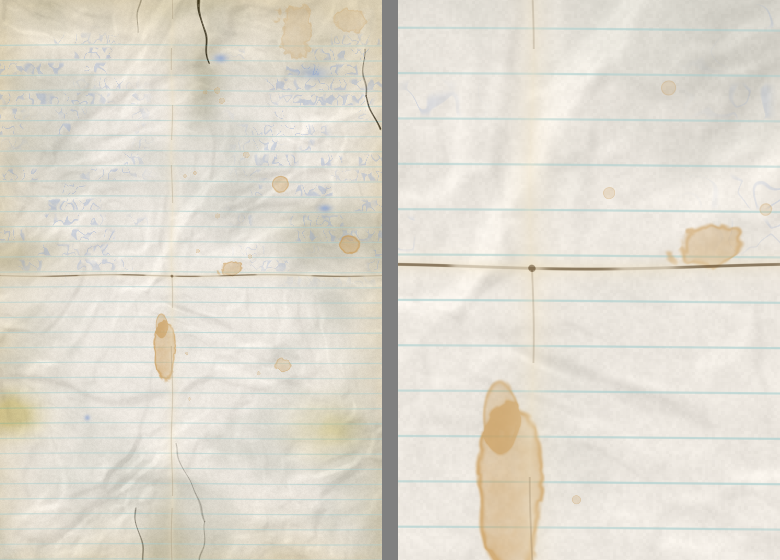
Left, the full canvas; right, a detail of the centre.
A WebGL 2 fragment shader for this texture:

```glsl
#version 300 es
precision highp float;
uniform vec2 u_resolution;
out vec4 outColor;

vec2 hash2(vec2 p) {
  vec3 q = fract(vec3(p.xyx) * vec3(0.1031, 0.1030, 0.0973));
  q += dot(q, q.yzx + 33.33);
  return fract((q.xx + q.yz) * q.zy);
}

// Cellular noise whose cells blend softly; higher sharpness gives harder facets.
float cells(vec2 p, float sharpness) {
  vec2 base = floor(p);
  float sum = 0.0, total = 0.0;
  for (int y = -1; y <= 1; y++)
    for (int x = -1; x <= 1; x++) {
      vec2 id = base + vec2(x, y);
      vec2 d = id + hash2(id) - p;
      float w = exp(-sharpness * dot(d, d));
      sum += w * hash2(id + 57.3).x;
      total += w;
    }
  return sum / total;
}

float layers(vec2 p) {
  return 0.5 * cells(p, 5.0) + 0.3 * cells(p * 2.1 + 7.0, 5.0) + 0.2 * cells(p * 4.7 + 19.0, 5.0);
}

vec2 waver(vec2 p, float freq) {
  return sin(p.yx * freq + 2.0 * sin(p * freq * 0.6 + vec2(0.4, 2.1))) / freq;
}

float relief(vec2 p) {
  vec2 q = p + 0.5 * waver(p, 17.0);
  return cells(q * vec2(7.0, 9.0), 13.0) + 0.5 * cells(q * 17.0 + 5.0, 12.0)
       + 0.22 * cells(q * 41.0, 9.0);
}

float stroke(float dist, float halfWidth, float px) {
  return 1.0 - smoothstep(halfWidth - 0.5 * px, halfWidth + px, abs(dist));
}

// Soft fill with a darker dried rim.
float stain(vec2 p, vec2 centre, vec2 radii, float ragged) {
  float d = length((p - centre) / radii) + ragged * (layers(p * 38.0) - 0.5);
  float fill = 1.0 - smoothstep(0.88, 1.04, d);
  float rim = exp(-pow((d - 0.9) / 0.09, 2.0));
  return fill * (0.35 + 0.35 * layers(p * 60.0)) + 0.4 * rim;
}

float smudge(vec2 p, vec2 centre, vec2 radii) {
  vec2 d = (p - centre) / radii;
  return exp(-dot(d, d)) * (0.45 + 1.1 * layers(p * 14.0));
}

// Dark tear with a pale lip on one side.
float tear(vec2 p, vec2 a, vec2 b, float width, float px) {
  p += 0.25 * waver(p, 90.0);
  vec2 ab = b - a, ap = p - a;
  float t = clamp(dot(ap, ab) / dot(ab, ab), 0.0, 1.0);
  float d = length(ap - ab * t);
  float side = step(0.0, ab.x * ap.y - ab.y * ap.x);
  return 0.10 * side * exp(-d / 0.004) - 0.55 * stroke(d, width * (1.0 - 0.6 * t), px);
}

void main() {
  float px = 1.0 / u_resolution.y;
  vec2 p = gl_FragCoord.xy * px;
  float right = u_resolution.x * px;
  vec2 fold = vec2(0.307, 0.508);

  // Paper: cloudy tone, crumpled light, fibres
  float cloud = layers(p * 7.0 + 3.0);
  vec3 color = mix(vec3(0.845, 0.835, 0.80), vec3(0.925, 0.905, 0.875), smoothstep(0.22, 0.68, cloud));
  float light = relief(p) - relief(p + vec2(-0.005, 0.006));
  color += clamp(light * 0.22, -0.06, 0.055);
  color += 0.022 * (cells(p * 230.0, 6.0) - 0.5) + 0.022 * (hash2(floor(p * 512.0)).x - 0.5);

  // Ageing along the borders and damp grey patches
  float border = min(min(p.x, right - p.x), min(p.y, 1.0 - p.y));
  float age = exp(-border / 0.05) * (0.3 + 0.9 * layers(p * 9.0 + 31.0));
  age += 0.35 * smoothstep(0.78, 1.0, p.y);
  color = mix(color, color * vec3(0.93, 0.90, 0.81), clamp(age, 0.0, 1.0));
  float damp = smudge(p, vec2(0.57, 0.89), vec2(0.07, 0.06)) + smudge(p, vec2(0.58, 0.58), vec2(0.075, 0.055))
             + smudge(p, vec2(0.36, 0.86), vec2(0.035, 0.08)) + smudge(p, vec2(0.03, 0.54), vec2(0.10, 0.04))
             + smudge(p, vec2(0.30, 0.05), vec2(0.04, 0.09));
  color *= 1.0 - clamp(damp, 0.0, 1.2) * vec3(0.11, 0.115, 0.16);

  // Ruled lines
  float pitch = 0.027;
  float row = (0.919 - p.y + 0.0012 * sin(p.x * 8.0)) / pitch;
  float ruled = stroke((fract(row + 0.5) - 0.5) * pitch, 0.0005, px) * step(-0.5, row);
  color = mix(color, vec3(0.66, 0.81, 0.81), ruled * (0.35 + 0.4 * layers(p * 13.0)));

  // Faded ink showing through as loose scribble
  vec2 pen = p + 0.4 * waver(p, 210.0);
  float loops = stroke(cells(pen * vec2(105.0, 75.0), 6.0) - 0.5, 0.07, 0.08);
  float words = smoothstep(0.48, 0.62, cells(vec2(p.x * 19.0, floor(row) * 3.7), 7.0));
  float zone = smoothstep(0.47, 0.55, p.y) * smoothstep(0.96, 0.91, p.y)
             * (smoothstep(0.29, 0.21, p.x) + smoothstep(0.38, 0.50, p.x));
  float band = smoothstep(0.1, 0.3, fract(row)) * smoothstep(1.0, 0.85, fract(row));
  float ink = 0.32 * loops * words * zone * band;
  ink += 0.5 * smudge(p, vec2(0.56, 0.87), vec2(0.03, 0.012)) + 0.55 * smudge(p, vec2(0.393, 0.896), vec2(0.012, 0.007))
       + 0.6 * smudge(p, vec2(0.58, 0.628), vec2(0.011, 0.006)) + 0.6 * smudge(p, vec2(0.156, 0.254), vec2(0.005));
  color = mix(color, vec3(0.53, 0.63, 0.82), clamp(ink, 0.0, 0.7));

  // Brown stains: large spills, then scattered drops
  float brown = stain(p, vec2(0.295, 0.375), vec2(0.019, 0.056), 0.7)
              + 0.7 * stain(p, vec2(0.289, 0.420), vec2(0.011, 0.022), 0.5)
              + 0.8 * stain(p, vec2(0.412, 0.522), vec2(0.022, 0.015), 1.5)
              + 0.8 * stain(p, vec2(0.501, 0.671), vec2(0.015), 0.4)
              + stain(p, vec2(0.625, 0.563), vec2(0.018, 0.017), 0.6)
              + 0.6 * stain(p, vec2(0.505, 0.346), vec2(0.016, 0.012), 1.3)
              + 0.4 * stain(p, vec2(0.53, 0.95), vec2(0.034, 0.045), 1.2)
              + 0.4 * stain(p, vec2(0.62, 0.965), vec2(0.035, 0.022), 1.2);
  for (int i = 0; i < 12; i++) {
    vec2 h = hash2(vec2(i, 4.0));
    vec2 spot = vec2(mix(0.32, 0.48, h.x), mix(0.25, 0.90, h.y));
    brown += 0.45 * stain(p, spot, vec2(0.003 + 0.006 * h.x * h.y), 0.8);
  }
  color = mix(color, vec3(0.79, 0.60, 0.33), clamp(brown * 0.8, 0.0, 0.75));
  float yellow = smudge(p, vec2(0.58, 0.235), vec2(0.055, 0.05)) + 1.5 * smudge(p, vec2(0.02, 0.26), vec2(0.045, 0.035));
  color *= 1.0 - clamp(yellow, 0.0, 1.3) * vec3(0.06, 0.08, 0.22);

  // Folds: worn cream bands with a thin broken shadow
  vec2 offset = p - fold + vec2(0.0012 * sin(p.y * 37.0), 0.0015 * sin(p.x * 23.0));
  float worn = 0.45 * exp(-abs(offset.x) / 0.007) + 0.6 * exp(-abs(offset.y) / 0.004);
  color = mix(color, vec3(0.93, 0.88, 0.77), worn);
  float gap = stroke(offset.y, 0.0007, px) * (0.25 + 0.5 * smoothstep(0.3, 0.6, cells(vec2(p.x * 22.0, 2.0), 6.0)));
  gap += 0.2 * stroke(offset.x, 0.0004, px) * step(0.45, cells(vec2(3.0, p.y * 30.0), 6.0));
  gap += 0.6 * stroke(length(offset), 0.002, px);
  color *= 1.0 - clamp(gap, 0.0, 0.8) * vec3(0.55, 0.62, 0.72);

  // Tears and long creases
  float torn = tear(p, vec2(0.354, 1.0), vec2(0.374, 0.89), 0.0017, px)
             + tear(p, vec2(0.677, 0.768), vec2(0.652, 0.83), 0.0013, px)
             + 0.6 * tear(p, vec2(0.652, 0.83), vec2(0.649, 0.91), 0.0010, px)
             + 0.4 * tear(p, vec2(0.250, 1.0), vec2(0.244, 0.94), 0.0008, px)
             + 0.6 * tear(p, vec2(0.257, 0.0), vec2(0.241, 0.09), 0.0009, px)
             + 0.35 * tear(p, vec2(0.368, 0.07), vec2(0.312, 0.205), 0.0009, px)
             + 0.35 * tear(p, vec2(0.358, 0.0), vec2(0.368, 0.07), 0.0008, px);
  outColor = vec4(clamp(color + torn, 0.0, 1.0), 1.0);
}
```
